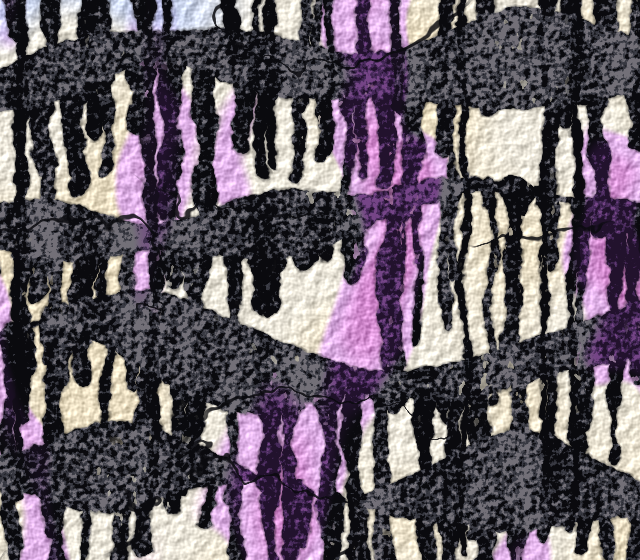
Write a WebGL 2 fragment shader that draws this texture.

```glsl
#version 300 es
precision highp float;
precision highp int;

uniform vec2 u_resolution;
out vec4 fragColor;

const vec3 CREAM    = vec3(0.93, 0.91, 0.86);
const vec3 IVORY    = vec3(0.92, 0.87, 0.76);
const vec3 PINK     = vec3(0.88, 0.70, 0.91);
const vec3 MAGENTA  = vec3(0.83, 0.54, 0.81);
const vec3 SKY      = vec3(0.76, 0.82, 0.96);
const vec3 INK      = vec3(0.04, 0.04, 0.055);
const vec3 CHARCOAL = vec3(0.22, 0.225, 0.26);
const vec3 ASH      = vec3(0.45, 0.44, 0.47);

const int   BANDS        = 5;
const float BAND_TOP     = 1.10;
const float BAND_SPACING = 0.24;
const float BAND_HALF    = 0.035;
const float DRIP_CELLS   = 18.0;
const float STREAK_CELLS = 9.0;
const float EDGE_SOFT    = 0.0012;
const float RELIEF_SCALE = 45.0;
const float GRAIN_SCALE  = 95.0;

vec3 hash3(ivec2 cell, int seed) {
    uvec3 v = uvec3(ivec3(cell, seed)) * 1664525u + 1013904223u;
    v.x += v.y * v.z; v.y += v.z * v.x; v.z += v.x * v.y;
    v ^= v >> 16u;
    v.x += v.y * v.z; v.y += v.z * v.x; v.z += v.x * v.y;
    return vec3(v & 65535u) / 65535.0;
}

float cornerSlope(ivec2 cell, vec2 offset) {
    float angle = 6.28318 * hash3(cell, 7).x;
    return dot(vec2(cos(angle), sin(angle)), offset);
}

float gradientNoise(vec2 p) {
    ivec2 i = ivec2(floor(p));
    vec2 f = fract(p);
    vec2 u = f * f * f * (f * (f * 6.0 - 15.0) + 10.0);
    float low = mix(cornerSlope(i, f), cornerSlope(i + ivec2(1, 0), f - vec2(1, 0)), u.x);
    float high = mix(cornerSlope(i + ivec2(0, 1), f - vec2(0, 1)), cornerSlope(i + 1, f - 1.0), u.x);
    return mix(low, high, u.y);
}

float fbm(vec2 p) {
    float sum = 0.0, amp = 1.0;
    for (int i = 0; i < 3; i++) {
        sum += amp * gradientNoise(p);
        p = p * 2.03 + 17.3;
        amp *= 0.5;
    }
    return sum;
}

// Distance to a row of wobbling runs that hang from height top
float drips(vec2 p, float cells, int seed, float top, vec2 lengths, vec2 widths) {
    float d = 1.0;
    for (int k = -1; k <= 1; k++) {
        int id = int(floor(p.x * cells)) + k;
        vec3 h = hash3(ivec2(id, seed), 3);
        float lane = float(id) * 1.7 + float(seed) * 9.3 + 0.3;
        float x = (float(id) + 0.5 + 0.6 * (h.y - 0.5)) / cells + 0.022 * gradientNoise(vec2(p.y * 7.0, lane));
        float width = mix(widths.x, widths.y, h.z) * (1.0 + 0.9 * gradientNoise(vec2(p.y * 16.0, lane + 40.0)));
        width *= 1.0 + 0.9 * exp(-abs(top - p.y) * 22.0);
        float past = max(top - mix(lengths.x, lengths.y, h.x) - p.y, 0.0) + max(p.y - top, 0.0);
        d = min(d, length(vec2(p.x - x, past)) - width);
    }
    return d;
}

void main() {
    vec2 p = gl_FragCoord.xy / u_resolution.y;
    float soft = max(EDGE_SOFT, 0.7 / u_resolution.y);

    // Ragged outline from the rough plaster
    vec2 q = p + 0.007 * vec2(fbm(p * 42.0), fbm(p * 42.0 + 60.0));

    // Sprayed bands and their runs
    float bandDist = 1.0, paintDist = 1.0;
    for (int i = 0; i < BANDS; i++) {
        float row = float(i) * 5.37 + 0.4;
        float center = BAND_TOP - BAND_SPACING * float(i) + 0.16 * gradientNoise(vec2(p.x * 1.9 + 3.0, row));
        float halfHeight = BAND_HALF + 0.11 * gradientNoise(vec2(p.x * 2.7, row + 31.0));
        float fullness = mix(0.65, 1.0, smoothstep(-0.03, 0.03, halfHeight));
        bandDist = min(bandDist, abs(q.y - center) - halfHeight);
        paintDist = min(paintDist, drips(q, DRIP_CELLS, i, center, vec2(0.06, 0.42), vec2(0.006, 0.020) * fullness));
    }
    float streakDist = drips(q, STREAK_CELLS, 20, 1.08, vec2(0.15, 1.15), vec2(0.004, 0.013));
    paintDist = min(min(paintDist, bandDist), streakDist);
    float band = smoothstep(0.012, -0.012, bandDist);
    float streak = smoothstep(soft, -soft, streakDist);

    // Flaked spots show the wall through the paint
    float flakeZone = smoothstep(-0.1, 0.25, gradientNoise(p * 4.0 + 80.0));
    float flakes = smoothstep(0.42, 0.50, fbm(p * vec2(48.0, 30.0) + 11.0)) * flakeZone;
    float cover = smoothstep(soft, -soft, paintDist) * (1.0 - flakes);

    // Surface relief lit from the upper left
    vec2 toLight = vec2(-0.003, 0.003);
    float relief = fbm(p * RELIEF_SCALE) - fbm((p + toLight) * RELIEF_SCALE);
    float grain = fbm(p * GRAIN_SCALE + 5.0);

    // Wall colours
    float stain = gradientNoise(vec2(p.x * 5.0, p.y * 1.7) + 0.3 * gradientNoise(p * 6.0) + 13.0);
    vec3 wall = mix(CREAM, IVORY, smoothstep(-0.1, 0.3, gradientNoise(p * 3.0 + 50.0)));
    vec3 pink = mix(PINK, MAGENTA, smoothstep(0.2, 0.45, stain + 0.2 * gradientNoise(p * 9.0)));
    wall = mix(wall, pink, smoothstep(0.05, 0.12, stain));
    wall = mix(wall, SKY, 0.8 * smoothstep(0.90, 0.98, p.y + 0.1 * gradientNoise(p * 4.0)) * smoothstep(0.5, 0.3, p.x));
    wall += 0.42 * relief + 0.03 * grain;
    wall *= 1.0 - 0.35 * smoothstep(0.005, 0.0, paintDist);

    // Grainy paint, violet over the pink stains
    float tone = 0.38 + 0.32 * band - 0.3 * streak + 0.9 * grain + 0.8 * relief;
    tone += 0.6 * gradientNoise(vec2(p.x * 14.0, p.y * 2.5) + 90.0);
    vec3 paint = mix(INK, CHARCOAL, smoothstep(0.38, 0.66, tone));
    paint = mix(paint, ASH, smoothstep(0.72, 1.0, tone));
    vec3 violet = paint * vec3(0.8, 0.5, 0.85) + vec3(0.10, 0.05, 0.13);
    paint = mix(paint, violet, smoothstep(0.12, 0.24, stain) * (1.0 - 0.5 * streak));

    // Hairline cracks
    float fissure = abs(gradientNoise(p * vec2(1.7, 3.4) + 0.12 * fbm(p * 14.0) + 23.0));
    float crack = smoothstep(0.011, 0.004, fissure) * smoothstep(-0.05, 0.1, gradientNoise(p * 3.0 + 70.0));

    vec3 color = mix(wall, paint, cover);
    color = mix(color, INK, 0.85 * crack);
    fragColor = vec4(clamp(color, 0.0, 1.0), 1.0);
}
```
